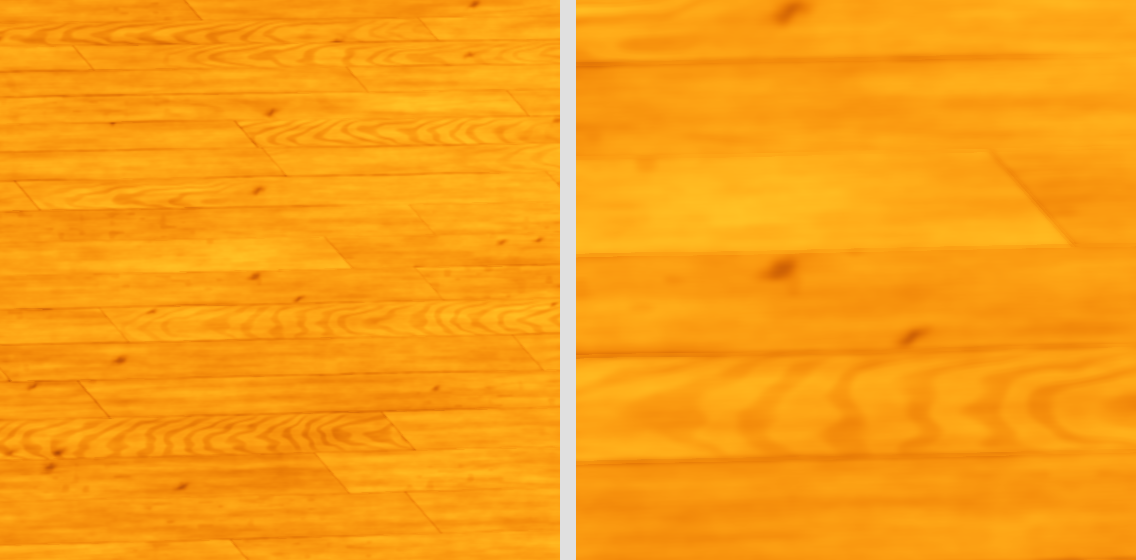
Left: the whole. Right: its middle third, enlarged.
Give the GLSL for this texture, as a Shadertoy shader.

```glsl
// Honey-orange hardwood floor: receding strip boards with slanted end joints, grain and knots.
#define ROWS 25.0          // board density in depth
#define TILT 0.026         // rise of the seams to the right
#define SLANT 0.85         // lean of the end joints
#define BOARD_LENGTH 0.95
#define SEAM_WIDTH 0.0017
#define SEAM_DEPTH 0.13
#define BASE_TONE 0.628
#define BOARD_CONTRAST 0.055
#define GRAIN 0.20
#define FIGURE_SHARE 0.22  // share of boards with arched figure
#define KNOT_SHARE 0.05
#define SOFTNESS 0.0011

float hash(vec2 p) {
    return fract(sin(dot(p, vec2(127.1, 311.7))) * 43758.5453);
}

float noise(vec2 p) {
    vec2 i = floor(p), f = fract(p);
    f = f * f * (3.0 - 2.0 * f);
    return mix(mix(hash(i), hash(i + vec2(1, 0)), f.x),
               mix(hash(i + vec2(0, 1)), hash(i + vec2(1, 1)), f.x), f.y);
}

float fbm(vec2 p) {
    float sum = 0.0, amp = 0.53;
    for (int i = 0; i < 4; i++) {
        sum += amp * noise(p);
        p = p * 2.03 + 17.3;
        amp *= 0.5;
    }
    return sum;
}

// Nested arches, tips to the left, fading in and out along the board
float archFigure(vec2 p, float across, float seed) {
    float density = mix(11.0, 34.0, seed * seed);
    float c = across - 0.55 + 0.25 * (noise(p * vec2(4.0, 9.0)) - 0.5);
    float warp = 1.6 * noise(p * vec2(9.0, 30.0)) + 0.5 * noise(p * vec2(40.0, 90.0));
    float phase = p.x * density - 5.5 * c * c + 0.7 * c + warp;
    float wave = 0.5 + 0.5 * sin(6.2832 * phase);
    float fade = smoothstep(0.2, 0.6, noise(vec2(p.x * 3.0, seed * 90.0)));
    return (smoothstep(0.35, 1.0, wave) - 0.3) * fade * smoothstep(0.62, 0.3, abs(c));
}

// Small dark knots scattered on a jittered grid
float knots(vec2 p) {
    vec2 grid = p * vec2(13.0, 22.0), cell = floor(grid);
    vec2 jitter = 0.3 + 0.4 * vec2(hash(cell + 3.1), hash(cell + 8.7));
    vec2 d = (fract(grid) - jitter) / vec2(13.0, 22.0);
    d.y += 0.3 * d.x;
    d += 0.004 * (vec2(noise(p * 130.0), noise(p * 130.0 + 50.0)) - 0.5);
    float size = mix(0.004, 0.009, hash(cell + 5.5));
    float r = length(d * vec2(0.7, 1.3)) / size;
    return step(hash(cell), KNOT_SHARE) * exp(-r * r);
}

// Brightness of the floor; doubles as the green channel
float floorTone(vec2 uv) {
    float depth = 1.0 - uv.y;
    float t = depth + TILT * uv.x * (0.45 + 0.6 * depth);
    t += 0.0012 * (noise(vec2(uv.x * 14.0, t * 9.0)) - 0.5);
    float r = ROWS * log(1.0 + max(t, -0.5));
    float row = floor(r), across = fract(r), height = (1.0 + t) / ROWS;

    // Board layout
    float along = (uv.x - SLANT * t) / BOARD_LENGTH + 17.0 * hash(vec2(row, 2.0));
    vec2 board = vec2(row, floor(along));
    float id = hash(board + 0.5), kind = hash(board + 31.7), seed = hash(board + 77.3);
    vec2 p = vec2(uv.x, t) + 9.0 * vec2(id, seed);

    // Board colour and broad shading
    float tone = BASE_TONE + BOARD_CONTRAST * (id - 0.5);
    tone -= 0.045 * step(0.86, seed);
    tone += 0.10 * (fbm(p * vec2(3.0, 12.0)) - 0.5);
    tone += 0.045 * exp(-9.0 * dot(uv - vec2(0.9, 0.8), uv - vec2(0.9, 0.8)));

    // Straight grain, long flame lines and fine mottling
    tone += GRAIN * (fbm(p * vec2(7.0, 75.0)) - 0.5);
    float flame = sin(30.0 * noise(p * vec2(2.5, 20.0)) + 5.0 * noise(p * vec2(12.0, 60.0)));
    tone -= 0.028 * smoothstep(0.3, 1.0, flame) * smoothstep(0.35, 0.8, kind);
    tone += 0.085 * (fbm(p * vec2(48.0, 95.0)) - 0.5);

    // Arched figure on some boards, short dark flecks on the others
    float fleck = smoothstep(0.66, 0.95, noise(p * vec2(55.0, 120.0)));
    if (kind < FIGURE_SHARE) tone -= 0.095 * archFigure(p, across, seed);
    else tone -= 0.06 * fleck * smoothstep(0.4, 0.75, noise(p * vec2(5.0, 14.0)));
    tone -= 0.22 * knots(p);

    // Long seams, uneven in strength, with a faint shadow
    float seamId = floor(r + 0.5);
    float seamDist = abs(r - seamId) * height;
    float strength = 0.2 + 0.8 * smoothstep(0.2, 0.85, noise(vec2(uv.x * 4.0, seamId * 7.3)));
    strength *= 0.55 + 0.6 * noise(vec2(uv.x * 70.0, seamId * 3.7));
    tone -= SEAM_DEPTH * strength * exp(-pow(seamDist / SEAM_WIDTH, 2.0));
    tone -= 0.035 * strength * exp(-seamDist / 0.006);

    // Slanted end joints
    float jointId = floor(along + 0.5);
    float jointDist = abs(along - jointId) * BOARD_LENGTH * 0.76;
    float jointStrength = mix(0.35, 1.0, hash(vec2(row, jointId + 0.3)));
    tone -= SEAM_DEPTH * jointStrength * exp(-pow(jointDist / SEAM_WIDTH, 2.0));
    return tone;
}

// Honey ramp from brown-orange to warm yellow
vec3 honey(float tone) {
    float g = clamp(tone, 0.28, 0.78);
    float shade = max(0.70 - g, 0.0) / 0.25;
    float glow = max(g - 0.45, 0.0) / 0.28;
    return vec3(1.0 - 0.12 * shade * shade, g, 0.02 + 0.11 * pow(glow, 1.5));
}

void mainImage(out vec4 fragColor, in vec2 fragCoord) {
    vec2 uv = fragCoord / iResolution.y;
    vec3 color = vec3(0.0);
    for (int i = 0; i < 4; i++) {
        vec2 tap = vec2(i % 2, i / 2) - 0.5;
        color += 0.25 * honey(floorTone(uv + tap * SOFTNESS * 2.0));
    }
    fragColor = vec4(color, 1.0);
}
```
